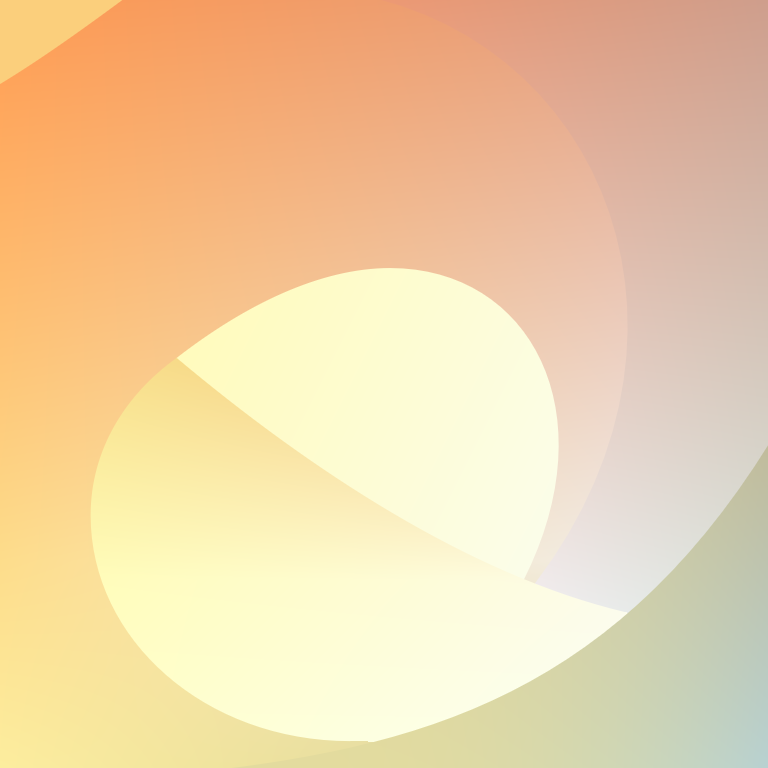
Reproduce this background procedurally as a Shadertoy shader.

```glsl
// Soft overlapping paper-like petals in warm pastels, over a cool corner.
// Each outline is a cubic curve with a signed distance; regions combine these
// distances and are filled with bilinear colour washes, from back to front.

const int CURVE_STEPS = 32;

vec2 cubic(vec2 a, vec2 b, vec2 c, vec2 d, float t) {
    float s = 1.0 - t;
    return s * s * s * a + 3.0 * s * s * t * b + 3.0 * s * t * t * c + t * t * t * d;
}

// Signed distance to a cubic curve, positive on the left of its travel
float curveSide(vec2 p, vec2 a, vec2 b, vec2 c, vec2 d) {
    float nearest = 1e9;
    float side = 1.0;
    vec2 start = a;
    for (int i = 1; i <= CURVE_STEPS; i++) {
        vec2 end = cubic(a, b, c, d, float(i) / float(CURVE_STEPS));
        vec2 seg = end - start;
        vec2 rel = p - start;
        vec2 gap = rel - seg * clamp(dot(rel, seg) / dot(seg, seg), 0.0, 1.0);
        float dist = dot(gap, gap);
        if (dist < nearest) {
            nearest = dist;
            side = seg.x * rel.y - seg.y * rel.x < 0.0 ? -1.0 : 1.0;
        }
        start = end;
    }
    return side * sqrt(nearest);
}

// Joins two consecutive curves into one outline
float joinCurves(float first, float second) {
    return abs(first) < abs(second) ? first : second;
}

float coverage(float dist, float pixel) {
    return clamp(dist / pixel + 0.5, 0.0, 1.0);
}

// Bilinear blend of four corner colours
vec3 wash(vec2 t, vec3 lowLeft, vec3 lowRight, vec3 topLeft, vec3 topRight) {
    return mix(mix(lowLeft, lowRight, t.x), mix(topLeft, topRight, t.x), t.y);
}

// Three-stop ramp with its middle stop at the knee
vec3 ramp(float t, float knee, vec3 low, vec3 middle, vec3 high) {
    return t < knee ? mix(low, middle, t / knee)
                    : mix(middle, high, (t - knee) / (1.0 - knee));
}

vec3 veilColor(vec2 p) {
    vec3 low = mix(vec3(0.99, 0.93, 0.62), vec3(0.81, 0.80, 0.62), p.x);
    vec3 middle = mix(vec3(0.993, 0.865, 0.545), vec3(0.935, 0.945, 0.995), p.x);
    vec3 high = mix(vec3(1.0, 0.605, 0.32), vec3(0.868, 0.625, 0.54), p.x);
    return ramp(p.y, 0.27, low, middle, high);
}

vec3 duskColor(vec2 p) {
    vec2 t = (p - vec2(0.55, 0.23)) / vec2(0.45, 0.77);
    return wash(t, vec3(0.99, 0.94, 0.96), vec3(0.85, 0.89, 0.86),
                vec3(0.915, 0.60, 0.46), vec3(0.81, 0.62, 0.55));
}

vec3 groundColor(vec2 p) {
    vec2 t = clamp((p - vec2(0.4, 0.0)) / vec2(0.6, 0.42), 0.0, 1.0);
    t.x *= t.x;
    return wash(t, vec3(0.89, 0.86, 0.62), vec3(0.72, 0.82, 0.82),
                vec3(0.87, 0.83, 0.62), vec3(0.755, 0.735, 0.61));
}

vec3 lowerPetalColor(vec2 p) {
    vec2 t = (p - vec2(0.12, 0.035)) / vec2(0.7, 0.499);
    vec3 low = mix(vec3(1.0, 1.0, 0.79), vec3(0.985, 1.0, 0.97), t.x);
    vec3 middle = mix(vec3(1.0, 0.99, 0.73), vec3(0.99, 0.985, 0.92), t.x);
    vec3 high = mix(vec3(0.972, 0.875, 0.53), vec3(0.95, 0.75, 0.55), t.x);
    return ramp(t.y, 0.42, low, middle, high);
}

vec3 upperPetalColor(vec2 p) {
    float t = dot(p - vec2(0.24, 0.55), vec2(1.62, -0.81));
    return mix(vec3(1.0, 0.983, 0.74), vec3(0.985, 0.993, 0.92), clamp(t, 0.0, 1.0));
}

void mainImage(out vec4 fragColor, in vec2 fragCoord) {
    vec2 p = fragCoord / iResolution.xy;
    float pixel = 1.0 / min(iResolution.x, iResolution.y);

    // Outlines
    vec2 tip = vec2(0.230, 0.534);
    vec2 crown = vec2(0.508, 0.651);
    vec2 cheek = vec2(0.118, 0.329);
    float corner = curveSide(p, vec2(-0.052, 0.861), vec2(0.026, 0.902), vec2(0.104, 0.958), vec2(0.221, 1.046));
    float veil = curveSide(p, vec2(0.391, 1.016), vec2(0.768, 1.0), vec2(0.957, 0.583), vec2(0.697, 0.241));
    float fold = curveSide(p, tip, vec2(0.404, 0.388), vec2(0.612, 0.251), vec2(0.814, 0.203));
    float rim = curveSide(p, vec2(1.042, 0.492), vec2(0.833, 0.108), vec2(0.573, 0.030), vec2(0.260, -0.005));
    float upper = joinCurves(
        curveSide(p, tip, vec2(0.319, 0.603), vec2(0.417, 0.651), crown),
        curveSide(p, crown, vec2(0.690, 0.651), vec2(0.792, 0.464), vec2(0.682, 0.245)));
    float lower = joinCurves(
        curveSide(p, tip, vec2(0.163, 0.486), vec2(0.118, 0.414), cheek),
        curveSide(p, cheek, vec2(0.118, 0.167), vec2(0.267, 0.035), vec2(0.456, 0.035)));

    // Layers, back to front; the upper petal tucks slightly under the fold
    vec3 color = mix(duskColor(p), veilColor(p), coverage(-veil, pixel));
    color = mix(color, vec3(0.985, 0.81, 0.485), coverage(corner, pixel));
    color = mix(color, upperPetalColor(p), coverage(min(-upper, fold + 2.0 * pixel), pixel));
    color = mix(color, lowerPetalColor(p), coverage(min(lower, -fold), pixel));
    color = mix(color, groundColor(p), coverage(rim, pixel));

    fragColor = vec4(clamp(color, 0.0, 1.0), 1.0);
}
```
